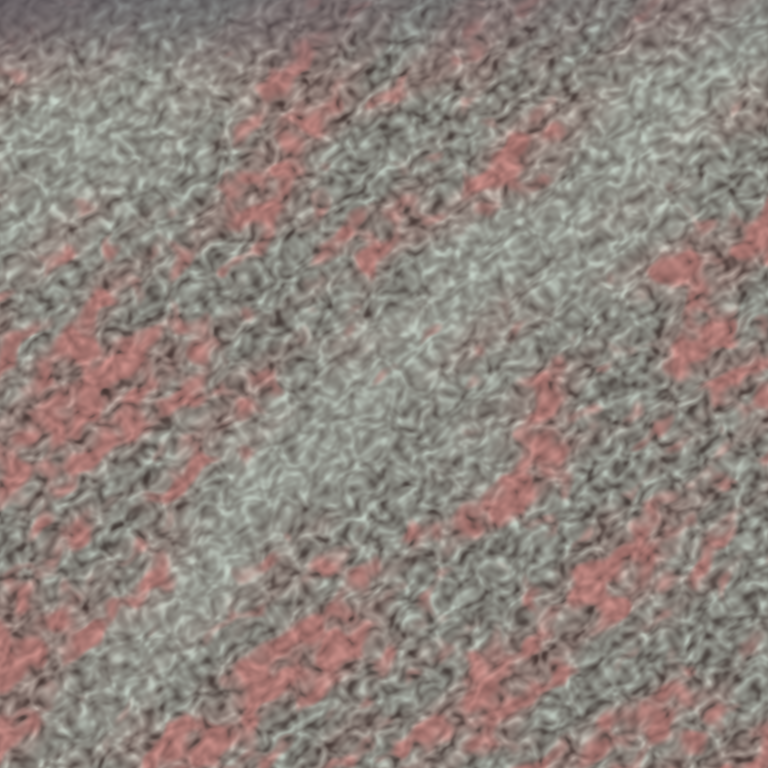
Write a Shadertoy shader that draws this texture.

```glsl
const vec3 DARK_MINERAL = vec3(0.27, 0.225, 0.215);
const vec3 GREY_MINERAL = vec3(0.535, 0.510, 0.490);
const vec3 PALE_MINERAL = vec3(0.81, 0.825, 0.795);
const vec3 PINK_FELDSPAR = vec3(0.72, 0.485, 0.465);
const vec3 RUST_TINT = vec3(1.06, 0.965, 0.955);
const vec3 COOL_TINT = vec3(0.97, 1.015, 1.0);
const vec3 EDGE_SHADE = vec3(0.36, 0.35, 0.38);

const float BED_ANGLE = 0.72;     // direction of veins and patches
const float GRAIN_ANGLE = 0.60;   // direction of single grains
const vec2 GRAIN_FREQ = vec2(50.0, 66.0);
const vec2 FINE_FREQ = vec2(88.0, 108.0);
const vec2 CLUMP_FREQ = vec2(17.0, 29.0);
const vec2 PATCH_FREQ = vec2(4.0, 10.0);
const float GRAIN_CONTRAST = 0.37;
const float VEIN_WIDTH = 0.065;
const float VEIN_LIFT = 0.105;
const float PINK_LEVEL = 0.19;
const float PINK_SOFTNESS = 0.17;

vec2 rotate(vec2 p, float angle) {
    float c = cos(angle), s = sin(angle);
    return vec2(c * p.x + s * p.y, c * p.y - s * p.x);
}

// Random unit gradient at a lattice point
vec2 gradient(vec2 cell) {
    vec3 h = fract(cell.xyx * vec3(0.1031, 0.1030, 0.0973));
    h += dot(h, h.yzx + 33.33);
    float angle = 6.28318 * fract((h.x + h.y) * h.z);
    return vec2(cos(angle), sin(angle));
}

// Gradient noise, roughly -1 to 1
float noise(vec2 p) {
    vec2 i = floor(p), f = p - i;
    vec2 u = f * f * f * (f * (f * 6.0 - 15.0) + 10.0);
    float a = dot(gradient(i), f);
    float b = dot(gradient(i + vec2(1, 0)), f - vec2(1, 0));
    float c = dot(gradient(i + vec2(0, 1)), f - vec2(0, 1));
    float d = dot(gradient(i + vec2(1, 1)), f - vec2(1, 1));
    return 1.4 * mix(mix(a, b, u.x), mix(c, d, u.x), u.y);
}

float fbm(vec2 p) {
    float sum = 0.0, amplitude = 0.6;
    for (int k = 0; k < 3; k++) {
        sum += amplitude * noise(p);
        p = rotate(p, 0.5) * 2.1 + 17.3;
        amplitude *= 0.5;
    }
    return sum;
}

// Soft ellipse lying along the bedding
float lens(vec2 p, vec2 center, vec2 radius) {
    vec2 q = rotate(p - center, BED_ANGLE) / radius;
    return exp(-dot(q, q));
}

// Pale bands: one long diagonal vein and its side lenses
float paleVeins(vec2 p) {
    vec2 warped = p + 0.05 * vec2(fbm(p * 5.0), fbm(p * 5.0 + 40.0));
    float bend = 0.025 * sin(warped.x * 7.0 - 2.4);
    float d = (warped.y - 0.99 * warped.x - bend) * 0.71;
    float vein = exp(-d * d / (VEIN_WIDTH * VEIN_WIDTH));
    vein *= smoothstep(-0.05, 0.3, p.x);
    vein = max(vein, lens(warped, vec2(0.13, 0.82), vec2(0.19, 0.11)));
    vein = max(vein, 0.85 * lens(warped, vec2(0.77, 0.68), vec2(0.20, 0.07)));
    return max(vein, 0.6 * lens(warped, vec2(0.61, 0.43), vec2(0.10, 0.06)));
}

void mainImage(out vec4 fragColor, in vec2 fragCoord) {
    vec2 uv = fragCoord / iResolution.xy;
    vec2 bed = rotate(uv, BED_ANGLE);
    vec2 jitter = 0.006 * vec2(noise(uv * 31.0), noise(uv * 31.0 + 70.0));
    vec2 grainPos = rotate(uv + jitter, GRAIN_ANGLE);

    // Large structure
    float vein = paleVeins(uv);
    float patches = fbm(bed * PATCH_FREQ + 8.0);
    float clumps = noise(bed * CLUMP_FREQ + jitter * 40.0 + 23.0);
    float topShade = smoothstep(0.88, 1.02, uv.y + 0.03 * patches) * (1.0 - 0.75 * uv.x);

    // Speckle of mineral grains
    float grain = 0.72 * noise(grainPos * GRAIN_FREQ)
                + 0.55 * noise(grainPos * FINE_FREQ + 51.0)
                + 0.22 * clumps;
    float contrast = GRAIN_CONTRAST * (1.0 - 0.25 * vein);
    float tone = 0.505 + contrast * grain + VEIN_LIFT * vein
               + 0.05 * fbm(bed * vec2(5.0, 9.0) + 90.0);
    vec3 color = mix(DARK_MINERAL, GREY_MINERAL, smoothstep(0.1, 0.55, tone));
    color = mix(color, PALE_MINERAL, smoothstep(0.45, 0.95, tone));
    float warmth = smoothstep(-0.25, 0.3, patches) * (1.0 - vein);
    color *= mix(COOL_TINT, RUST_TINT, warmth);

    // Pink feldspar gathers in streaks between the veins
    float pinkField = 0.62 * patches + 0.38 * clumps
                    + 0.22 * noise(grainPos * 37.0 + 12.0)
                    - 0.38 * vein - 0.30 * smoothstep(0.7, 1.0, uv.y) + 0.06;
    float pink = smoothstep(PINK_LEVEL - PINK_SOFTNESS, PINK_LEVEL + PINK_SOFTNESS, pinkField);
    pink *= smoothstep(0.22, 0.50, tone + 0.12 * pink);
    vec3 pinkColor = PINK_FELDSPAR * (0.92 + 0.22 * grain);
    color = mix(color, pinkColor, 0.85 * pink);

    // Shadow along the upper edge
    color = mix(color, EDGE_SHADE, 0.75 * topShade);
    fragColor = vec4(color, 1.0);
}
```
